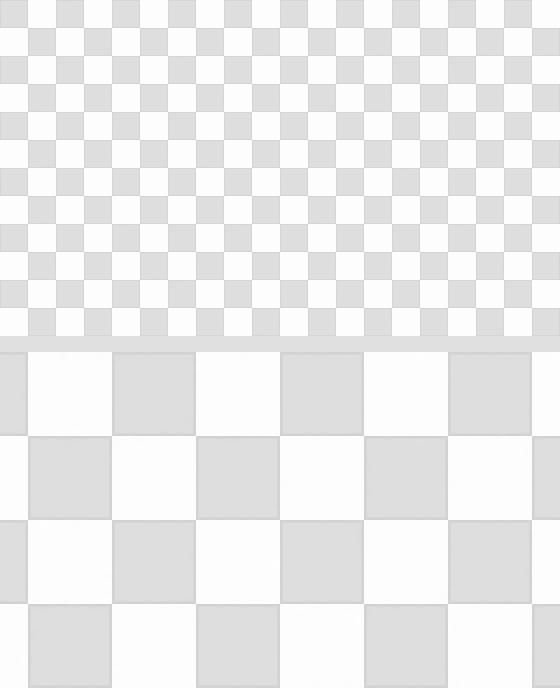
Top: the whole. Bottom: its middle third, enlarged.
Reproduce this pattern procedurally as a Shadertoy shader.

```glsl
// Pale grey and white checkerboard with a thin darker rim around each grey square.

const float ROWS = 12.0;
const float RIM_WIDTH = 0.031;   // in cells
const float MOTTLE = 0.006;      // strength of the faint tonal wear
const vec3 WHITE = vec3(0.992);
const vec3 GREY = vec3(0.870);
const vec3 RIM = vec3(0.825);

// Pseudo-random gradient for a lattice point
vec2 hashGradient(vec2 p) {
    vec3 q = fract(vec3(p.xyx) * vec3(0.1031, 0.1030, 0.0973));
    q += dot(q, q.yzx + 33.33);
    return fract((q.xx + q.yz) * q.zy) * 2.0 - 1.0;
}

float gradientNoise(vec2 p) {
    vec2 i = floor(p), f = fract(p);
    vec2 u = f * f * f * (f * (f * 6.0 - 15.0) + 10.0);
    float a = dot(hashGradient(i), f);
    float b = dot(hashGradient(i + vec2(1, 0)), f - vec2(1, 0));
    float c = dot(hashGradient(i + vec2(0, 1)), f - vec2(0, 1));
    float d = dot(hashGradient(i + vec2(1, 1)), f - vec2(1, 1));
    return mix(mix(a, b, u.x), mix(c, d, u.x), u.y);
}

// Distance to the nearest cell edge: positive in grey squares, negative in white
float checkerDistance(vec2 p) {
    vec2 cell = floor(p);
    vec2 toEdge = 0.5 - abs(fract(p) - 0.5);
    float parity = mod(cell.x + cell.y, 2.0);
    return min(toEdge.x, toEdge.y) * (1.0 - 2.0 * parity);
}

// Antialiased coverage of the region where dist > 0
float coverage(float dist, float pixel) {
    return clamp(dist / pixel + 0.5, 0.0, 1.0);
}

void mainImage(out vec4 fragColor, in vec2 fragCoord) {
    // Cell units, counted from the upper left corner
    float pixel = ROWS / iResolution.y;
    vec2 p = vec2(fragCoord.x, iResolution.y - fragCoord.y) * pixel;

    // Squares: white ground, darker rim, grey interior
    float dist = checkerDistance(p);
    vec3 color = mix(WHITE, RIM, coverage(dist, pixel));
    color = mix(color, GREY, coverage(dist - RIM_WIDTH, pixel));

    // Faint unevenness, strongest close to the edges
    float nearEdge = 1.0 - smoothstep(0.0, 0.2, abs(dist));
    color += MOTTLE * (0.4 + nearEdge) * gradientNoise(p * 8.0);

    fragColor = vec4(color, 1.0);
}
```
